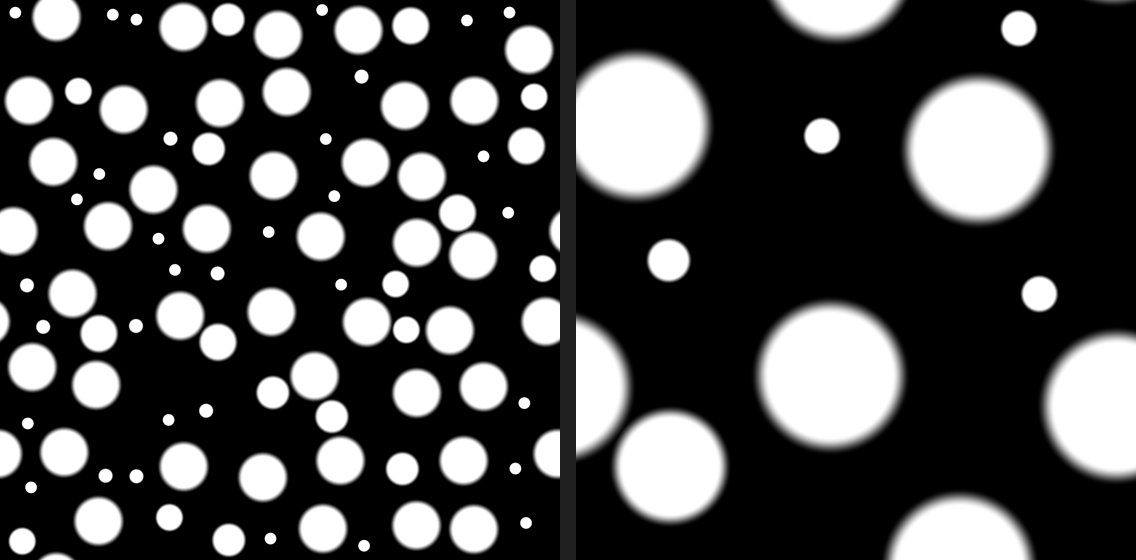
Left: the whole. Right: its middle third, enlarged.
Give the GLSL for this pattern, as a Shadertoy shader.

```glsl
// Soft white discs scattered on black, in one large and five lesser sizes.
// Large discs sit on a jittered staggered grid and drop out when crowded;
// each cell of a second grid then tries to fit one lesser disc in the gaps.

#define BIG_GRID ivec2(6, 8)     // columns, rows (rows even for the stagger)
#define BIG_RADIUS 0.0422
#define BIG_JITTER 0.042
#define BIG_SPACING 0.1          // least distance between large centres
#define FILL_GRID 9              // cells per side for lesser discs
#define TRIES_PER_SIZE 3
#define MEDIUM_GAP 0.006         // clearance of medium discs to large ones
#define SMALL_GAP 0.02           // clearance of the smallest discs
#define WALL_GAP 0.005           // clearance to the cell border
#define SOFTNESS 0.13            // half width of the edge, per radius
#define SEED 7

const float TAU = 6.2831853;
const vec3 BLACK = vec3(0.0);
const vec3 WHITE = vec3(1.0);
const int SIZE_COUNT = 5;
const float LESSER_RADII[SIZE_COUNT] = float[SIZE_COUNT](0.0325, 0.0287, 0.0235, 0.0124, 0.0104);

// Two random values in 0..1 for a cell and a channel.
vec2 hash2(ivec2 cell, int channel) {
    uvec3 v = uvec3(ivec3(cell, channel + SEED * 64));
    v = v * 1664525u + 1013904223u;
    v.x += v.y * v.z; v.y += v.z * v.x; v.z += v.x * v.y;
    v ^= v >> 16u;
    v.x += v.y * v.z; v.y += v.z * v.x; v.z += v.x * v.y;
    return vec2(v.xy >> 8u) / 16777216.0;
}

ivec2 wrapCell(ivec2 cell, ivec2 grid) {
    return (cell + 4 * grid) % grid;
}

// Jittered centre on the staggered grid.
vec2 bigCentre(ivec2 cell) {
    vec2 h = hash2(wrapCell(cell, BIG_GRID), 0);
    float stagger = 0.25 + 0.5 * float(cell.y & 1);
    vec2 site = (vec2(cell) + vec2(stagger, 0.5)) / vec2(BIG_GRID);
    return site + BIG_JITTER * sqrt(h.x) * vec2(cos(TAU * h.y), sin(TAU * h.y));
}

float bigRank(ivec2 cell) {
    return hash2(wrapCell(cell, BIG_GRID), 1).x;
}

// A large disc stays unless a neighbour of higher rank is too near.
bool bigSurvives(ivec2 cell, vec2 centre) {
    for (int y = -1; y <= 1; y++)
    for (int x = -1; x <= 1; x++) {
        if (x == 0 && y == 0) continue;
        ivec2 other = cell + ivec2(x, y);
        if (distance(centre, bigCentre(other)) < BIG_SPACING
            && bigRank(other) > bigRank(cell)) return false;
    }
    return true;
}

// Disc coverage; the blur grows with the radius.
float softDisc(vec2 p, vec2 centre, float radius) {
    float blur = max(SOFTNESS * radius, 0.7 / iResolution.y);
    return 1.0 - smoothstep(radius - blur, radius + blur, distance(p, centre));
}

void mainImage(out vec4 fragColor, in vec2 fragCoord) {
    vec2 uv = fragCoord / iResolution.xy;
    float cellSize = 1.0 / float(FILL_GRID);
    ivec2 cell = ivec2(floor(uv / cellSize));
    vec2 cellCentre = (vec2(cell) + 0.5) * cellSize;
    ivec2 wrapped = wrapCell(cell, ivec2(FILL_GRID));

    // Large discs around this cell.
    vec2 bigs[9];
    ivec2 base = ivec2(floor(cellCentre * vec2(BIG_GRID)));
    float cover = 0.0;
    for (int i = 0; i < 9; i++) {
        ivec2 site = base + ivec2(i % 3, i / 3) - 1;
        vec2 centre = bigCentre(site);
        bigs[i] = bigSurvives(site, centre) ? centre : vec2(9.0);
        cover = max(cover, softDisc(uv, bigs[i], BIG_RADIUS));
    }

    // One lesser disc: start at a random size, shrink until one fits.
    int firstTry = int(hash2(wrapped, 2).x * float(SIZE_COUNT)) * TRIES_PER_SIZE;
    for (int k = firstTry; k < SIZE_COUNT * TRIES_PER_SIZE; k++) {
        int size = k / TRIES_PER_SIZE;
        float radius = LESSER_RADII[size];
        float gap = size < 3 ? MEDIUM_GAP : SMALL_GAP;
        float room = cellSize - 2.0 * (radius + WALL_GAP);
        vec2 centre = cellCentre + (hash2(wrapped, 3 + k) - 0.5) * room;
        float nearest = 9.0;
        for (int i = 0; i < 9; i++) nearest = min(nearest, distance(centre, bigs[i]));
        if (nearest > BIG_RADIUS + radius + gap) {
            cover = max(cover, softDisc(uv, centre, radius));
            break;
        }
    }

    fragColor = vec4(mix(BLACK, WHITE, cover), 1.0);
}
```
